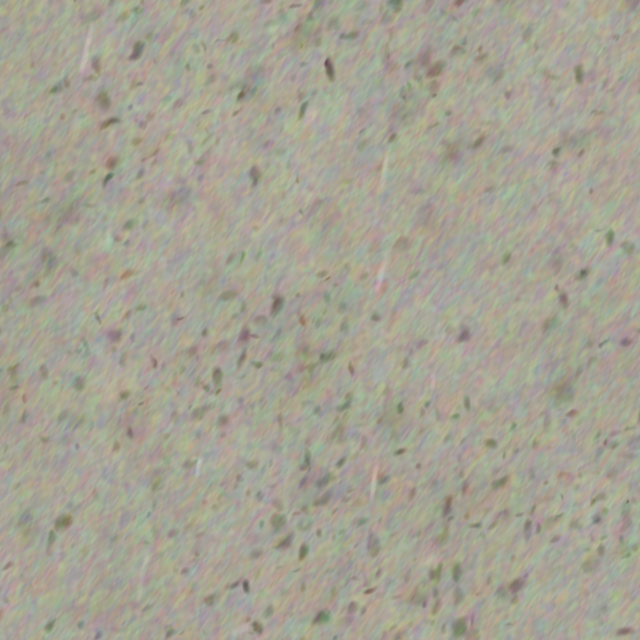
Give the GLSL for this texture, as a WebGL 1 fragment shader.

```glsl
precision highp float;
// Weathered beige ground: slanted colour grain over soft tonal drift,
// with clustered dark flecks, faint smudges and a few pale scratches.
// Value noise gives the grain; jittered cell grids scatter the marks.

#define BASE_COLOR vec3(0.655, 0.643, 0.585)
#define GRAIN_DIR vec2(0.57, 0.82)
#define GRAIN_FREQ vec2(62.0, 145.0)
#define LUMA_GRAIN 0.040
#define CHROMA_GRAIN 0.042
#define PATCH_CHROMA 0.028
#define TONE_DRIFT 0.030
#define FLECK_DEPTH 0.230
#define SCRATCH_GAIN 0.100

uniform vec2 u_resolution;

vec3 hash3(vec2 p) {
  vec3 q = fract(p.xyx * vec3(0.1031, 0.1030, 0.0973));
  q += dot(q, q.yxz + 33.33);
  return fract((q.xxy + q.yzz) * q.zyx);
}

// Three independent channels of value noise, from -1 to 1
vec3 noise3(vec2 p) {
  vec2 cell = floor(p);
  vec2 f = fract(p);
  f = f * f * (3.0 - 2.0 * f);
  vec3 low = mix(hash3(cell), hash3(cell + vec2(1.0, 0.0)), f.x);
  vec3 high = mix(hash3(cell + vec2(0.0, 1.0)), hash3(cell + 1.0), f.x);
  return 2.0 * mix(low, high, f.y) - 1.0;
}

// Scattered soft spots, longer along x: rgb = tint, a = coverage
vec4 flecks(vec2 p, float cells, float share, float salt) {
  p *= cells;
  vec2 home = floor(p);
  vec4 result = vec4(0.0);
  for (int j = -1; j <= 1; j++) {
    for (int i = -1; i <= 1; i++) {
      vec2 id = home + vec2(float(i), float(j));
      vec3 place = hash3(id + salt);
      vec3 look = hash3(id + salt + 71.7);
      vec2 d = p - id - 0.2 - 0.6 * place.xy;
      d.y += (look.y - 0.5) * d.x;
      float radius = mix(0.24, 0.50, place.z);
      float dist = length(d * vec2(0.72, 1.1)) / radius;
      float cover = 1.0 - smoothstep(0.15, 1.0, dist);
      cover *= mix(0.35, 1.0, look.z * look.z);
      cover *= 1.0 - smoothstep(share - 0.04, share + 0.04, look.x);
      if (cover > result.a) {
        result = vec4(hash3(id + salt + 19.3) - 0.5, cover);
      }
    }
  }
  return result;
}

// Sparse near-vertical pale strokes, each held inside its own cell
float scratches(vec2 uv) {
  vec2 p = uv * vec2(11.0, 6.0);
  vec2 id = floor(p);
  vec3 place = hash3(id + 203.0);
  vec3 look = hash3(id + 307.0);
  vec2 d = fract(p) - 0.35 - 0.3 * place.xy;
  d.x -= d.y * mix(0.15, 0.5, look.y);
  float halfLength = mix(0.08, 0.34, place.z);
  float width = 1.0 - smoothstep(0.01, 0.07, abs(d.x));
  float taper = 1.0 - smoothstep(0.4, 1.0, abs(d.y) / halfLength);
  return width * taper * step(look.x, 0.16) * mix(0.4, 1.0, look.z);
}

void main() {
  vec2 uv = gl_FragCoord.xy / u_resolution;
  vec2 across = vec2(-GRAIN_DIR.y, GRAIN_DIR.x);
  vec2 slanted = vec2(dot(uv, GRAIN_DIR), dot(uv, across)) + 3.0;

  // Broad tone, mid-size colour patches and fine slanted grain
  vec3 drift = noise3(uv * 4.5 + 8.0);
  vec3 mottling = noise3(uv * 17.0 + 40.0);
  vec3 patches = noise3(slanted * vec2(38.0, 60.0));
  vec3 bend = noise3(slanted * 45.0 + 90.0);
  vec3 grain = noise3(slanted * GRAIN_FREQ + 0.6 * bend.xy);
  vec3 fine = noise3(slanted * GRAIN_FREQ * 1.9 + 17.0);
  vec3 color = BASE_COLOR + TONE_DRIFT * (0.6 * drift.x + 0.5 * mottling.x);
  color += PATCH_CHROMA * (patches - dot(patches, vec3(0.25)));
  color += CHROMA_GRAIN * (grain - dot(grain, vec3(0.333)));
  color += LUMA_GRAIN * (0.5 * grain.y + 0.5 * fine.x);
  color += 0.4 * CHROMA_GRAIN * fine;

  // Ragged dark marks, denser where the cluster noise is high
  float cluster = smoothstep(-0.6, 0.6, drift.y + 0.5 * mottling.y);
  vec2 ragged = slanted + 0.006 * bend.yz + 0.002 * grain.xy;
  vec4 medium = flecks(ragged, 27.0, mix(0.08, 0.48, cluster), 11.0);
  vec4 small = flecks(ragged, 46.0, mix(0.05, 0.34, cluster), 131.0);
  vec4 smudge = flecks(ragged, 9.0, 0.20, 57.0);
  float texture = 0.85 + 0.3 * patches.x;
  color -= FLECK_DEPTH * texture * medium.a * (1.0 + 0.35 * medium.rgb);
  color -= 0.55 * FLECK_DEPTH * small.a * (1.0 + 0.6 * small.rgb);
  color -= 0.38 * FLECK_DEPTH * smudge.a * (1.0 + 0.3 * smudge.rgb);

  // Pale scratches and rare bright chips
  vec4 chips = flecks(ragged + 5.0, 24.0, 0.025, 401.0);
  float pale = scratches(uv + 0.002 * bend.xy) + 0.9 * chips.a;
  color += SCRATCH_GAIN * pale * vec3(1.0, 1.02, 1.05);

  gl_FragColor = vec4(clamp(color, 0.0, 1.0), 1.0);
}
```
